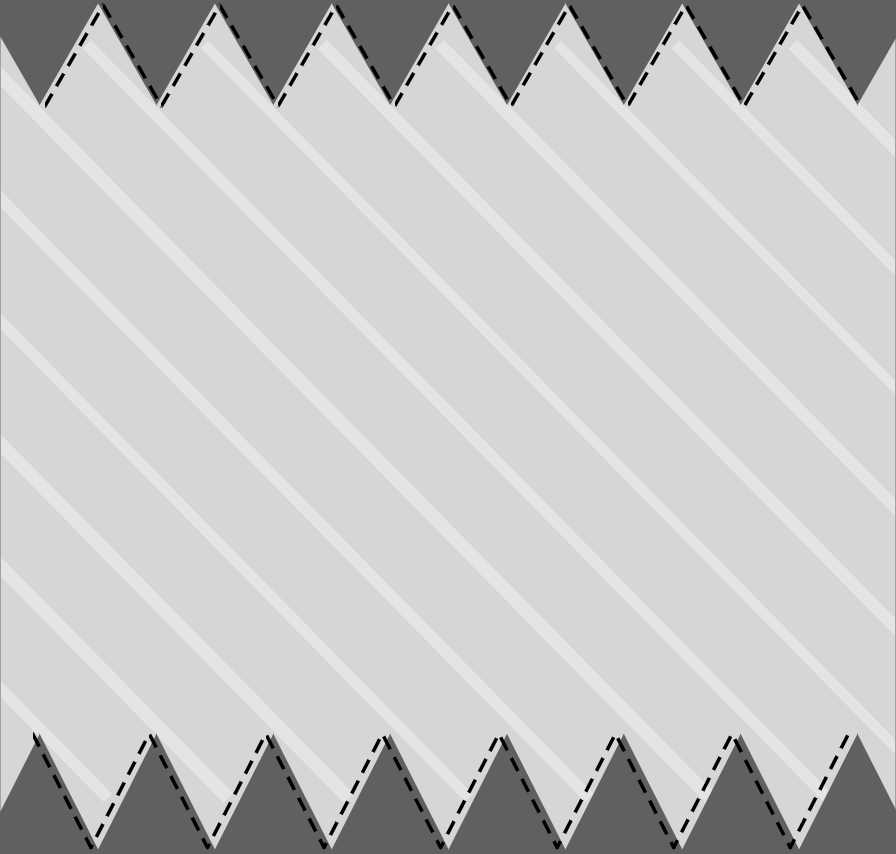
This pattern is drawn by a WebGL 1 fragment shader. Its source:

```glsl
#ifdef GL_FRAGMENT_PRECISION_HIGH
precision highp float;
#else
precision mediump float;
#endif

uniform vec2 u_resolution;

const vec2 SHEET = vec2(768.0, 732.0);   // design units, y pointing down
const float HALF_TOOTH = 50.07;
const float FLANKS = 14.0;

const vec3 PAPER = vec3(0.839);
const vec3 STRIPE = vec3(0.894);
const vec3 BACKDROP = vec3(0.376);
const vec3 HAIRLINE = vec3(0.62);
const vec3 THREAD = vec3(0.0);

// Coverage of a shape from its signed distance
float fill(float dist, float px) {
  return clamp(0.5 - dist / px, 0.0, 1.0);
}

// Triangle wave: 0 at multiples of 2 * halfPeriod, halfPeriod between them
float fold(float x, float halfPeriod) {
  return abs(mod(x + halfPeriod, 2.0 * halfPeriod) - halfPeriod);
}

// Signed distance below a zigzag running between yStart and yEnd
float zigzag(vec2 p, float xStart, float yStart, float yEnd) {
  float slope = (yEnd - yStart) / HALF_TOOTH;
  float y = yStart + slope * fold(p.x - xStart, HALF_TOOTH);
  return (p.y - y) / sqrt(1.0 + slope * slope);
}

// Dashed stroke along a zigzag, measured by arc length
float stitches(vec2 p, vec2 start, float yEnd, float halfPeriod, float px) {
  float x = p.x - start.x;
  vec2 q = vec2(fold(x, halfPeriod), p.y - start.y);
  vec2 flank = vec2(halfPeriod, yEnd - start.y);
  float t = clamp(dot(q, flank) / dot(flank, flank), 0.0, 1.0);
  float stroke = length(q - t * flank) - 1.5;

  float index = floor(x / halfPeriod);
  float along = index + mix(t, 1.0 - t, mod(index, 2.0));
  float dash = abs(mod(along * length(flank), 20.0) - 6.0);
  dash = min(dash, 20.0 - dash) - 6.2;

  float inside = step(0.0, x) * step(x, FLANKS * halfPeriod);
  return fill(max(stroke, dash), px) * inside;
}

// Diagonal bands of slightly uneven width with square ends
float stripes(vec2 p, float slope, float top, float bottom, float px) {
  float offset = p.y - slope * p.x - 65.0;
  float spacing = offset > 0.0 ? 105.0 : 102.6;
  float index = floor(offset / spacing + 0.5);
  float away = offset - index * spacing;
  float width = 14.8 + 0.2 * index + 1.8 * cos(1.8 * index);

  float band = (abs(away) - 0.5 * width) / sqrt(1.0 + slope * slope);
  float footY = p.y - 0.5 * away;
  float ends = max(top - footY, footY - bottom) * 1.41;
  return fill(max(band, ends), px);
}

void main() {
  vec2 uv = gl_FragCoord.xy / u_resolution;
  vec2 p = vec2(uv.x, 1.0 - uv.y) * SHEET;
  float px = SHEET.x / u_resolution.x;

  // Striped sheet with thin side borders
  vec3 color = mix(PAPER, STRIPE, stripes(p, 1.017, 38.0, 684.0, px));
  float side = min(p.x, SHEET.x - p.x) - 0.8;
  color = mix(color, HAIRLINE, fill(side, px));

  // Toothed edges
  float above = zigzag(p, 34.0, 90.0, 3.0);
  float below = -zigzag(p, 34.0, 629.0, 728.0);
  color = mix(color, BACKDROP, fill(min(above, below), px));

  // Stitching, shifted a little from each edge
  float topSeam = stitches(p, vec2(38.5, 91.0), 4.5, 49.95, px);
  float bottomSeam = stitches(p, vec2(28.0, 629.0), 726.5, 49.95, px);
  color = mix(color, THREAD, max(topSeam, bottomSeam));

  gl_FragColor = vec4(color, 1.0);
}
```
